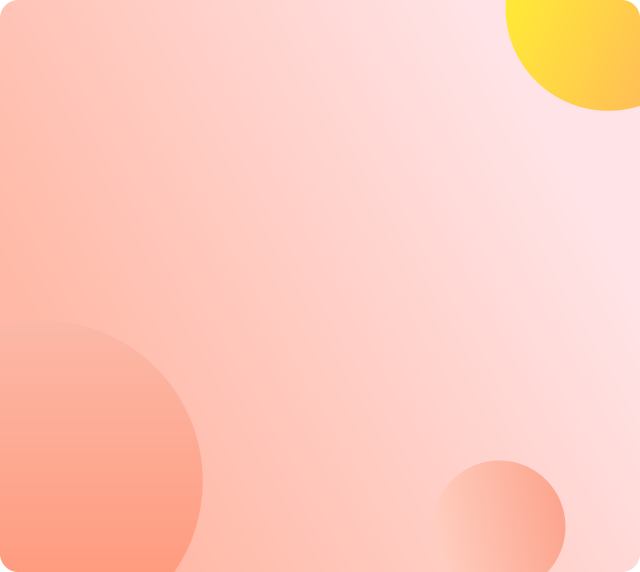
Reproduce this background procedurally as a WebGL 1 fragment shader.

```glsl
precision highp float;

uniform vec2 u_resolution;

const vec3 PAGE_WHITE = vec3(1.0);
const vec3 PEACH = vec3(1.0, 0.725, 0.65);
const vec3 BLUSH = vec3(1.0, 0.89, 0.9);
const vec3 CORAL = vec3(1.0, 0.61, 0.5);
const vec3 DUSTY_PEACH = vec3(0.985, 0.725, 0.655);
const vec3 PALE_PEACH = vec3(1.0, 0.805, 0.75);
const vec3 SALMON = vec3(0.99, 0.65, 0.56);
const vec3 LEMON = vec3(1.0, 0.92, 0.21);
const vec3 AMBER = vec3(1.0, 0.75, 0.335);

// Antialiased coverage of a signed distance
float coverage(float dist, float pixel) {
    return clamp(0.5 - dist / pixel, 0.0, 1.0);
}

float roundedBox(vec2 p, vec2 halfSize, float radius) {
    vec2 q = abs(p) - halfSize + radius;
    return length(max(q, 0.0)) + min(max(q.x, q.y), 0.0) - radius;
}

// Blend between two colours as position along an axis goes from start to end
vec3 linearGradient(vec2 p, vec2 axis, vec2 span, vec3 startColor, vec3 endColor) {
    float t = (dot(p, axis) - span.x) / (span.y - span.x);
    return mix(startColor, endColor, clamp(t, 0.0, 1.0));
}

// Disc with a gradient whose span is measured in radii from its centre
vec3 paintDisc(vec3 base, vec2 p, vec2 center, float radius, float pixel,
               vec2 axis, vec2 span, vec3 startColor, vec3 endColor) {
    vec2 local = p - center;
    vec3 fill = linearGradient(local / radius, axis, span, startColor, endColor);
    return mix(base, fill, coverage(length(local) - radius, pixel));
}

void main() {
    // Canvas height is one unit
    float pixel = 1.0 / u_resolution.y;
    vec2 p = gl_FragCoord.xy * pixel;
    vec2 halfCanvas = 0.5 * u_resolution * pixel;
    float right = 2.0 * halfCanvas.x;

    // Diagonal backdrop
    vec3 color = linearGradient(p, vec2(0.87, 0.49), vec2(0.255, 1.2), PEACH, BLUSH);

    // Large coral disc, lower left
    color = paintDisc(color, p, vec2(0.0742, 0.1594), 0.2802, pixel,
                      vec2(0.0, -1.0), vec2(-1.0, 0.57), DUSTY_PEACH, CORAL);

    // Small salmon disc, lower right
    color = paintDisc(color, p, vec2(right - 0.246, 0.0793), 0.1157, pixel,
                      vec2(0.98, 0.17), vec2(-0.95, 0.95), PALE_PEACH, SALMON);

    // Yellow disc, upper right
    color = paintDisc(color, p, vec2(right - 0.0553, 0.986), 0.1797, pixel,
                      vec2(0.91, -0.41), vec2(-0.95, 0.65), LEMON, AMBER);

    // Rounded card corners
    float card = roundedBox(p - halfCanvas, halfCanvas, 0.032);
    gl_FragColor = vec4(mix(PAGE_WHITE, color, coverage(card, pixel)), 1.0);
}
```
